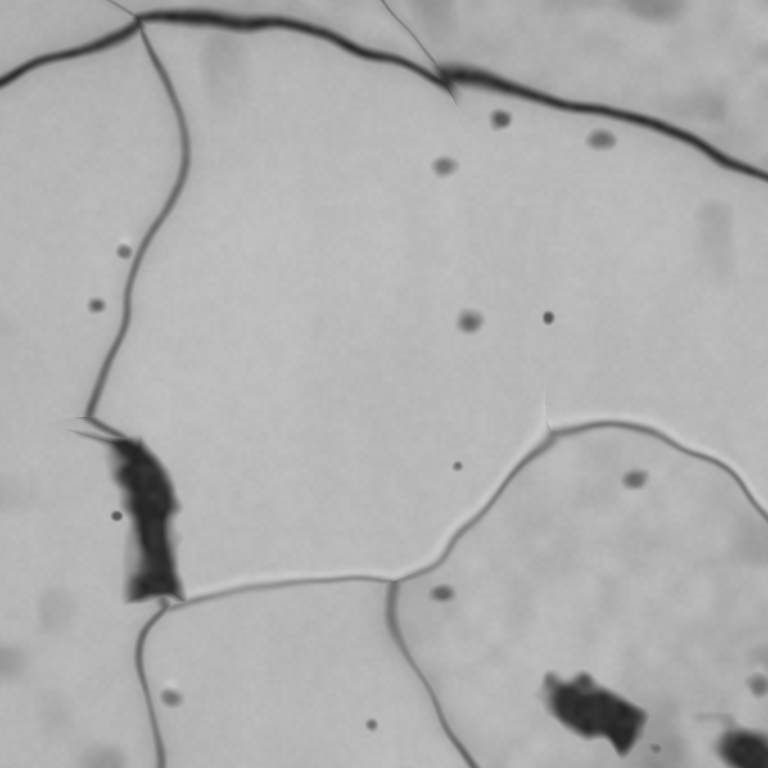
Write a WebGL 1 fragment shader that draws this texture.

```glsl
precision highp float;
// Polished grey grains seen in a microscope, with boundary cracks, pale rims, pores and specks.
uniform vec2 u_resolution;

float hash(vec2 p) {
  vec3 q = fract(vec3(p.xyx) * 0.1031 + 0.37);
  q += dot(q, q.yzx + 33.33);
  return fract((q.x + q.y) * q.z);
}

vec2 hash2(vec2 p) {
  return vec2(hash(p), hash(p + 41.7));
}

float noise(vec2 p) {
  vec2 i = floor(p), f = fract(p);
  f = f * f * (3.0 - 2.0 * f);
  return mix(mix(hash(i), hash(i + vec2(1, 0)), f.x),
             mix(hash(i + vec2(0, 1)), hash(i + vec2(1, 1)), f.x), f.y);
}

float bell(float x) {
  return exp(-x * x);
}

bool same(vec2 a, vec2 b) {
  return distance(a, b) < 0.1;
}

vec2 grainSeed(vec2 id) {
  return id + 0.5 + 0.6 * (hash2(id + 7.0) - 0.5);
}

// Bends the plane: wandering borders, leaning grains, an arched top and a domed right grain
vec2 warp(vec2 uv) {
  vec2 bend = vec2(noise(uv * 5.0), noise(uv * 5.0 + 31.0)) - 0.5;
  vec2 ripple = vec2(noise(uv * 19.0 + 9.0), noise(uv * 19.0 + 57.0)) - 0.5;
  vec2 p = uv * 1.75 + vec2(0.67, 0.475) + 0.17 * bend + 0.03 * ripple;
  float top = max(uv.y - 0.75, 0.0);
  p.x += 0.6 * (uv.y - 0.5) - 0.21 * (1.0 - uv.x) + 4.0 * top * top;
  p.x += 0.44 * (1.0 - smoothstep(0.12, 0.45, uv.y));
  p.y += uv.y * uv.y * (1.4 * (uv.x - 0.46) * (uv.x - 0.46) - 0.24);
  p.y -= 0.24 * bell((uv.x - 0.92) / 0.2) * bell((uv.y - 0.38) / 0.25);
  return p;
}

void main() {
  vec2 uv = gl_FragCoord.xy / min(u_resolution.x, u_resolution.y);
  vec2 p = warp(uv);

  // Nearest grain
  vec2 own = floor(p);
  float nearest = 9.0;
  for (int j = -1; j <= 1; j++) {
    for (int i = -1; i <= 1; i++) {
      vec2 id = floor(p) + vec2(i, j);
      float d = distance(p, grainSeed(id));
      if (d < nearest) { nearest = d; own = id; }
    }
  }

  // Borders: open cracks on top, thin lines and lit rims below, one long pore
  float ink = 0.0, rim = 0.0, border = 9.0;
  float wear = noise(uv * 13.0 + 3.0);
  vec2 seed = grainSeed(own);
  for (int j = -1; j <= 1; j++) {
    for (int i = -1; i <= 1; i++) {
      vec2 id = own + vec2(i, j);
      vec2 key = own + id;
      // Two pairs of cells are fused into larger grains
      bool fused = same(key, vec2(3, 2)) || same(key, vec2(0, 1));
      if ((i == 0 && j == 0) || fused) continue;
      vec2 other = grainSeed(id);
      vec2 normal = normalize(other - seed);
      float d = dot(0.5 * (seed + other) - p, normal) / 1.75;
      border = min(border, d);

      if (key.y > 2.5 && key.y < 3.5) {
        ink = max(ink, (0.8 + 0.2 * wear) * bell(d / (0.009 + 0.004 * wear)));
        ink = max(ink, 0.24 * exp(-d / 0.02));
      } else if (key.y > 0.5 && key.y < 1.5 && hash(key + 3.0) < 0.65) {
        float side = d * sign(dot(normal, vec2(-0.4, 0.9)));
        rim = max(rim, 0.8 * bell((side + 0.009) / 0.008));
        ink = max(ink, (0.15 + 0.35 * wear) * bell((side - 0.003) / 0.006));
      } else {
        ink = max(ink, (0.3 + 0.4 * wear) * bell(d / (0.006 + 0.003 * wear)));
        ink = max(ink, 0.2 * exp(-d / 0.014));
      }

      if (same(key, vec2(1, 1))) {
        vec2 outside = vec2(d, abs(uv.y - 0.325)) - vec2(0.02, 0.105);
        float pore = max(outside.x, outside.y) + 0.01 * (noise(uv * 50.0) - 0.5);
        ink = max(ink, 1.0 - smoothstep(-0.011, 0.011, pore));
      }
    }
  }

  // Ragged pores near the lower right corner
  for (int i = 0; i < 2; i++) {
    vec2 q = uv - vec2(0.78, 0.07) - float(i) * vec2(0.2, -0.06);
    q.y += 0.35 * q.x;
    float shape = length(q / vec2(0.058, 0.032)) - 1.0 + 0.9 * (noise(uv * 42.0) - 0.5);
    ink = max(ink, 1.0 - smoothstep(-0.4, 0.4, shape));
  }

  // Grey smudges away from the middle
  float outer = smoothstep(0.4, 0.64, distance(uv, vec2(0.5, 0.45)));
  ink = max(ink, 0.28 * outer * smoothstep(0.62, 0.92, noise(uv * 14.0 + 13.0)));

  // Scattered specks, a few with a bright glint
  for (int i = 0; i < 14; i++) {
    vec2 id = vec2(i, 83);
    vec2 q = uv - hash2(id);
    float size = mix(0.006, 0.015, pow(hash(id + 11.0), 3.0));
    float depth = mix(0.1, 0.75, hash(id + 23.0));
    q.x *= mix(0.65, 1.0, hash(id + 37.0));
    float r = length(q) + 0.005 * (noise(uv * 70.0) - 0.5);
    ink = max(ink, depth * (1.0 - smoothstep(size * 0.2, size * 1.5, r)));
    rim = max(rim, step(0.75, hash(id + 51.0)) * bell(length(q - vec2(0.0, size * 1.5)) / 0.008));
  }

  // Grain tone, with a rough surface on some grains
  vec2 grain = same(own, vec2(2, 1)) ? vec2(1, 1) : same(own, vec2(0)) ? vec2(0, 1) : own;
  float inside = smoothstep(0.0, 0.012, border);
  float rough = step(0.72, hash(grain + 19.0)) * inside;
  float tone = 0.718 + 0.03 * (hash(grain + 29.0) - 0.5) * inside;
  tone += 0.025 * (noise(uv * 6.0 + 5.0) - 0.5) + 0.014 * (noise(uv * vec2(24, 7)) - 0.5);
  tone += 0.016 * (noise(uv * 65.0) - 0.5) + 0.018 * (noise(uv * 170.0) - 0.5);
  tone += rough * (0.06 * (noise(uv * 34.0) - 0.5) - 0.02);
  tone -= 0.02 * smoothstep(0.3, 0.75, distance(uv, vec2(0.5, 0.4)));

  tone += 0.07 * rim;
  float pit = 0.14 + 0.07 * noise(uv * 85.0);
  gl_FragColor = vec4(vec3(mix(tone, pit, ink)), 1.0);
}
```
